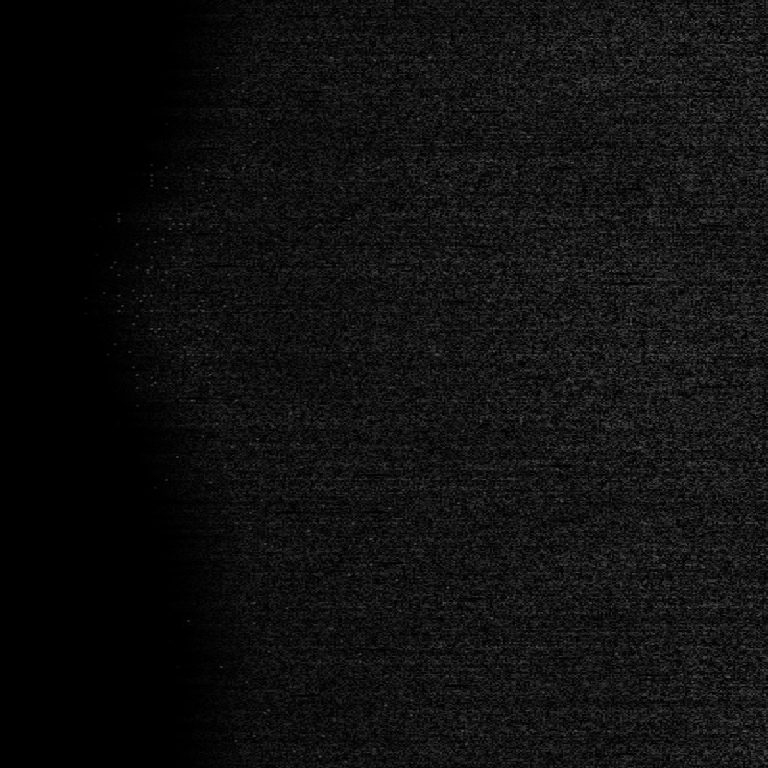
Write a Shadertoy shader that draws this texture.

```glsl
// Dark grey horizontal grain that fades into a black, curved left margin.

float hash(vec2 p) {
    vec3 q = fract(vec3(p.xyx) * vec3(0.1031, 0.103, 0.0973));
    q += dot(q, q.yzx + 33.33);
    return fract((q.x + q.y) * q.z);
}

float valueNoise(vec2 p) {
    vec2 cell = floor(p), f = fract(p);
    f = f * f * (3.0 - 2.0 * f);
    float low = mix(hash(cell), hash(cell + vec2(1, 0)), f.x);
    float high = mix(hash(cell + vec2(0, 1)), hash(cell + vec2(1, 1)), f.x);
    return mix(low, high, f.y);
}

// Horizontal position of the margin: a bulge to the left above mid height.
float marginEdge(float y) {
    float offset = y - 0.62;
    float width = offset < 0.0 ? 0.24 : 0.19;
    return 0.275 - 0.12 * exp(-offset * offset / (width * width));
}

// Fine threads whose strength drifts along their length.
float threads(vec2 uv, float rows) {
    float row = floor(uv.y * rows);
    float drift = valueNoise(vec2(uv.x * 5.0 + hash(vec2(row, 7.0)) * 40.0, row));
    return 0.5 * hash(vec2(row, 19.0)) + 0.5 * drift;
}

// Sparse soft dashes, at most one in each cell of a wide grid.
float dashes(vec2 uv, vec2 grid, float density) {
    vec2 p = uv * grid, cell = floor(p);
    vec2 center = 0.3 + 0.4 * vec2(hash(cell + 3.0), hash(cell + 11.0));
    vec2 d = (fract(p) - center) / vec2(0.28, 0.18);
    float present = step(hash(cell + 27.0), density);
    return present * (1.0 - smoothstep(0.3, 1.0, length(d)));
}

// Isolated bright flecks.
float flecks(vec2 uv, float scale, float density) {
    vec2 p = uv * vec2(0.7, 1.0) * scale, cell = floor(p);
    float spot = 1.0 - smoothstep(0.2, 0.65, length(fract(p) - 0.5));
    return spot * step(hash(cell + 51.0), density);
}

void mainImage(out vec4 fragColor, in vec2 fragCoord) {
    vec2 uv = fragCoord / iResolution.xy;

    // Margin and the slow rise of light to the right
    float ragged = 0.035 * (valueNoise(uv * vec2(4.0, 150.0)) - 0.5);
    float inside = uv.x - marginEdge(uv.y) + ragged;
    float mask = smoothstep(-0.05, 0.09, inside);
    float light = mix(0.075, 0.125, smoothstep(0.0, 0.7, inside));
    light *= 0.88 + 0.24 * valueNoise(uv * vec2(5.0, 12.0));

    // Grain, threads and dark dashes
    float fine = hash(floor(uv * vec2(400.0, 512.0)));
    float soft = valueNoise(uv * vec2(230.0, 400.0));
    float grain = pow(mix(fine, soft, 0.4), 1.5) * 2.4;
    float weave = mix(0.55, 1.2, threads(uv, 384.0));
    float gaps = 1.0 - 0.8 * dashes(uv, vec2(9.0, 80.0), 0.06);
    float tone = light * grain * weave * gaps * mask;

    // Flecks gather along the upper part of the margin
    float nearEdge = exp(-pow((inside - 0.05) / 0.09, 2.0));
    float bulge = exp(-pow((uv.y - 0.6) / 0.16, 2.0));
    float density = 0.004 + 0.035 * nearEdge * bulge;
    float visible = smoothstep(-0.06, 0.0, inside);
    tone += 0.16 * flecks(uv, 300.0, density) * visible;

    fragColor = vec4(vec3(tone), 1.0);
}
```
